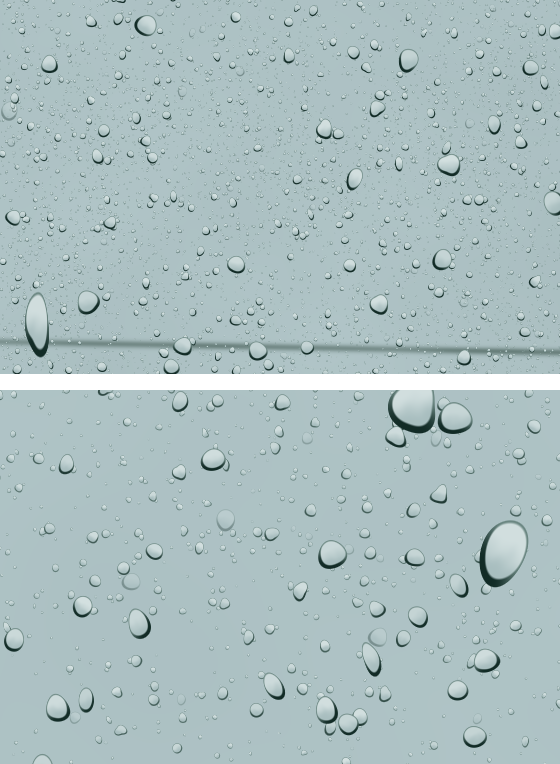
Top: the whole. Bottom: its middle third, enlarged.
Write a WebGL 2 fragment shader that draws this texture.

```glsl
#version 300 es
precision highp float;
// Raindrops of many sizes on a pale window pane, with a blurred bar behind it.

uniform vec2 u_resolution;
out vec4 fragColor;

// Colours
const vec3 PANE = vec3(0.68, 0.76, 0.77);
const vec3 BAR = vec3(0.36, 0.45, 0.43);
const vec3 RIM_DARK = vec3(0.07, 0.17, 0.15);
const vec3 RIM_PALE = vec3(0.42, 0.53, 0.51);
const vec3 BODY = vec3(0.66, 0.745, 0.75);
const vec3 SHEEN = vec3(0.83, 0.88, 0.88);

// Sizes, in canvas heights
const int LAYERS = 5;
const float CELL[LAYERS] = float[](0.014, 0.024, 0.042, 0.075, 0.16);
const float CHANCE[LAYERS] = float[](0.42, 0.50, 0.56, 0.46, 0.48);
const float R_MIN[LAYERS] = float[](0.0010, 0.0024, 0.0050, 0.0090, 0.0165);
const float R_MAX[LAYERS] = float[](0.0022, 0.0048, 0.0092, 0.0155, 0.0320);
const float JITTER = 0.9;
const float CLUSTERING = 1.1;
const float TILT = 1.1;
const float BAR_LEFT = 0.086;
const float BAR_SLOPE = -0.019;
const float BAR_BLUR = 0.0095;
const vec2 TRICKLE_AT = vec2(0.10, 0.135);
const float TRICKLE_RADIUS = 0.052;
const float TAU = 6.28319;

// Integer hash of a cell and a salt, giving three values from 0 to 1
vec3 hash3(ivec2 cell, int salt) {
    uvec3 v = uvec3(ivec3(cell, salt) + 4096) * 1664525u + 1013904223u;
    v.x += v.y * v.z; v.y += v.z * v.x; v.z += v.x * v.y;
    v ^= v >> 16u;
    v.x += v.y * v.z; v.y += v.z * v.x; v.z += v.x * v.y;
    return vec3(v >> 8u) / 16777216.0;
}

float cornerSlope(ivec2 cell, vec2 offset) {
    float a = TAU * hash3(cell, 77).x;
    return dot(vec2(cos(a), sin(a)), offset);
}

float gradientNoise(vec2 p) {
    ivec2 i = ivec2(floor(p));
    vec2 f = fract(p);
    vec2 u = f * f * f * (f * (f * 6.0 - 15.0) + 10.0);
    float low = mix(cornerSlope(i, f), cornerSlope(i + ivec2(1, 0), f - vec2(1, 0)), u.x);
    float high = mix(cornerSlope(i + ivec2(0, 1), f - vec2(0, 1)),
                     cornerSlope(i + ivec2(1, 1), f - vec2(1, 1)), u.x);
    return mix(low, high, u.y);
}

// Pane with soft clouds of light and the out-of-focus bar
vec3 paintPane(vec2 p) {
    vec3 color = PANE + 0.022 * gradientNoise(p * 1.7 + 3.0) + 0.008 * gradientNoise(p * 6.0);
    float fromBar = (p.y - BAR_LEFT - BAR_SLOPE * p.x) / BAR_BLUR;
    float strength = 0.72 + 0.25 * gradientNoise(vec2(p.x * 4.0, 0.5));
    return mix(color, BAR, strength * exp(-fromBar * fromBar));
}

// One drop: tapered wobbly outline, rim heavy on the lower side, pale upper body
vec3 paintDrop(vec3 under, vec2 q, float radius, float stretch, vec3 form, vec3 look, float px) {
    if (dot(q, q) > 9.0 * radius * radius + 9.0 * px * px) return under;
    float tilt = (form.x - 0.5) * TILT;
    q = mat2(cos(tilt), sin(tilt), -sin(tilt), cos(tilt)) * q;
    vec2 s = q * vec2(sqrt(stretch), inversesqrt(stretch)) / radius + 1e-5;
    s.x *= 1.0 + 0.3 * (form.y - 0.2) * clamp(s.y, -1.5, 1.5);
    float angle = atan(s.y, s.x);
    float wobble = 0.04 + 0.20 * pow(form.z, 5.0);
    float outline = 1.0 + wobble * (0.5 * sin(2.0 * angle + TAU * look.x)
                                  + 0.5 * sin(3.0 * angle + TAU * look.y));
    float d = (length(s) - outline) * radius;

    float shadeAngle = -0.25 * TAU + (look.x - 0.5) * 1.3;
    float lower = smoothstep(-0.5, 0.9, cos(angle - shadeAngle));
    float rimWidth = radius * mix(0.08, 0.25, lower);
    float soft = 0.5 * px + 0.03 * radius;
    float rim = smoothstep(-rimWidth - soft, -rimWidth + soft, d);
    float heavy = lower * smoothstep(0.001, 0.010, radius);
    vec3 rimColor = mix(RIM_PALE, RIM_DARK, heavy);

    float edge = s.y + 0.35 * s.x * (look.y - 0.5) + 0.25 * gradientNoise(s * 1.5 + look.xy * 40.0);
    float sheen = smoothstep(-0.6, 0.45, edge) * mix(0.55, 1.0, look.y);
    vec3 color = mix(mix(BODY, SHEEN, sheen), rimColor, rim);

    float opacity = look.z < 0.1 ? 0.35 : 1.0;
    return mix(under, color, opacity * clamp(0.5 - d / px, 0.0, 1.0));
}

// Jittered grid of drops; shared noise makes crowded and bare areas
vec3 paintLayer(vec3 color, vec2 p, int layer, float crowding, float px) {
    float size = CELL[layer];
    ivec2 home = ivec2(floor(p / size));
    for (int y = -1; y <= 1; y++) {
        for (int x = -1; x <= 1; x++) {
            ivec2 cell = home + ivec2(x, y);
            vec3 place = hash3(cell, layer * 10);
            if (place.z > CHANCE[layer] * crowding) continue;
            vec3 form = hash3(cell, layer * 10 + 1);
            vec3 look = hash3(cell, layer * 10 + 2);
            vec3 scale = hash3(cell, layer * 10 + 3);
            vec2 center = (vec2(cell) + 0.5 + JITTER * (place.xy - 0.5)) * size;
            float radius = mix(R_MIN[layer], R_MAX[layer], scale.x * scale.x);
            float stretch = mix(0.88, 1.3, scale.y) + 0.9 * pow(scale.z, 12.0);
            color = paintDrop(color, p - center, radius, stretch, form, look, px);
        }
    }
    return color;
}

void main() {
    float px = 1.0 / u_resolution.y;
    vec2 p = gl_FragCoord.xy * px;
    vec3 color = paintPane(p);
    float crowding = 1.0 + CLUSTERING * gradientNoise(p * 2.6 + 11.0);
    for (int layer = 0; layer < LAYERS; layer++) {
        // Large drops ignore crowding so that none is cut by its change
        color = paintLayer(color, p, layer, layer < 2 ? crowding : 1.0, px);
    }
    // A long trickle at the lower left
    color = paintDrop(color, p - TRICKLE_AT, TRICKLE_RADIUS, 2.8,
                      vec3(0.5, 0.7, 0.85), vec3(0.45, 0.8, 0.9), px);
    fragColor = vec4(color, 1.0);
}
```
